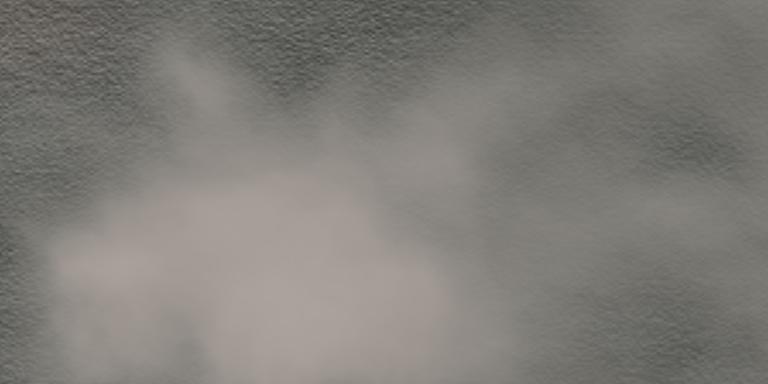
Reproduce this texture procedurally as a Shadertoy shader.

```glsl
// A pale cloud of dust drifting over rough grey ground.

float hash(vec2 p) {
    return fract(sin(dot(p, vec2(127.1, 311.7))) * 43758.545);
}

float noise(vec2 p) {
    vec2 i = floor(p), f = fract(p);
    f = f * f * (3.0 - 2.0 * f);
    return mix(mix(hash(i), hash(i + vec2(1, 0)), f.x),
               mix(hash(i + vec2(0, 1)), hash(i + vec2(1, 1)), f.x), f.y);
}

float fbm(vec2 p) {
    float sum = 0.0, amp = 0.5;
    for (int i = 0; i < 5; i++) {
        sum += amp * noise(p);
        p = mat2(1.6, 1.2, -1.2, 1.6) * p + 7.3;
        amp *= 0.5;
    }
    return sum;
}

// Soft elliptical puff, 1 at its centre and 0 at its rim
float puff(vec2 p, vec2 centre, vec2 radius) {
    return smoothstep(1.0, 0.0, length((p - centre) / radius));
}

// Height of the gritty ground: pebbles and sand
float grit(vec2 p) {
    return 0.5 * noise(p * vec2(68, 92)) + 0.5 * noise(p * vec2(112, 150) + 5.0);
}

void mainImage(out vec4 fragColor, in vec2 fragCoord) {
    vec2 p = fragCoord / iResolution.y;

    // Turbulent warp that frays the rims of the puffs
    vec2 warp = vec2(fbm(p * 4.5 + 3.0), fbm(p * 4.5 + 21.0)) - 0.48;
    vec2 q = p + 0.20 * warp;

    // Main cloud, rising plume, right shoulder and low skirts
    float cloud = 1.35 * puff(q, vec2(0.68, 0.32), vec2(0.84, 0.58));
    cloud += 0.42 * puff(q, vec2(0.47, 0.84), vec2(0.24, 0.22));
    cloud += 0.38 * puff(q, vec2(0.60, 0.74), vec2(0.30, 0.22));
    cloud += 0.48 * puff(q, vec2(1.12, 0.68), vec2(0.46, 0.28));
    cloud += 0.62 * puff(q, vec2(0.22, 0.22), vec2(0.30, 0.38));
    cloud += 0.55 * puff(q, vec2(0.98, 0.06), vec2(0.62, 0.40));

    // Thin haze on the right, with clearer gaps
    float haze = 0.32 * smoothstep(0.9, 1.4, q.x);
    haze += 0.14 * puff(q, vec2(1.90, 0.95), vec2(0.50, 0.36));
    haze += 0.26 * puff(q, vec2(1.58, 0.42), vec2(0.50, 0.24));
    haze += 0.15 * puff(q, vec2(1.95, 0.32), vec2(0.35, 0.25));
    haze -= 0.26 * puff(q, vec2(1.80, 0.60), vec2(0.24, 0.18));
    haze -= 0.22 * puff(q, vec2(1.70, 0.12), vec2(0.36, 0.20));
    haze -= 0.24 * puff(q, vec2(1.42, 0.96), vec2(0.30, 0.20));
    haze += 0.14 * puff(q, vec2(0.05, 0.66), vec2(0.35, 0.16));

    // Billows and wisps that slant down to the right
    float billow = fbm(q * vec2(5.0, 6.0) + 40.0) - 0.48;
    vec2 slant = vec2(q.x - 0.4 * q.y, q.y + 0.4 * q.x);
    float wisp = fbm(slant * vec2(4.0, 12.0) + 17.0) - 0.48;
    float density = max(cloud + haze + 0.28 * billow + 0.18 * wisp - 0.05, 0.0);
    density = 1.0 - exp(-1.05 * density - 0.5 * density * density);

    // Ground grain: bumps lit from above, flat streaks and broad stains
    float relief = grit(p) - grit(p + vec2(0.001, 0.006));
    float streak = noise(p * vec2(14.0, 60.0) + 2.0 * warp) - 0.5;
    float speck = noise(p * vec2(100.0, 120.0) + 31.0) - 0.5;
    float stain = fbm(p * vec2(3.0, 8.0) + 60.0) - 0.48;
    float clearness = pow(1.0 - density, 1.7) * mix(1.0, 0.6, smoothstep(0.9, 1.5, p.x));
    vec3 ground = vec3(0.376, 0.376, 0.361) + 0.09 * stain;
    ground += vec3(0.030, 0.012, 0.010) * puff(p, vec2(0.05, 0.95), vec2(0.40, 0.25));
    ground += (0.20 * relief + 0.025 * streak + 0.05 * speck) * clearness;

    // Thin dust is olive grey, thick dust is rosy
    vec3 dust = mix(vec3(0.625, 0.613, 0.580), vec3(0.695, 0.655, 0.635),
                    smoothstep(0.25, 0.85, density));
    vec3 color = mix(ground, dust, density);

    // Faint shading inside the cloud
    color += 0.04 * density * (fbm(q * 7.0 + 80.0) - 0.48);
    fragColor = vec4(color, 1.0);
}
```
